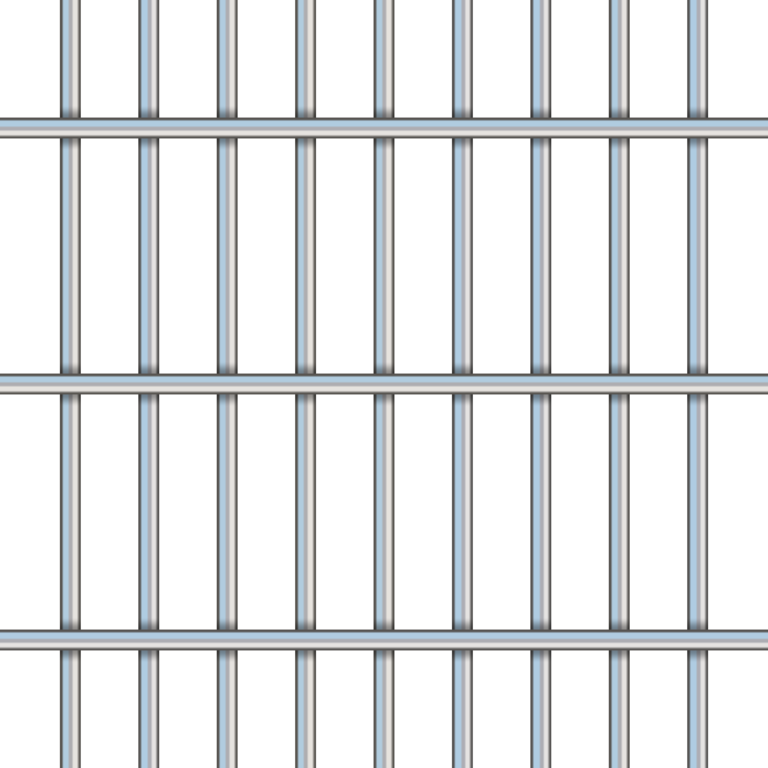
Reproduce this pattern procedurally as a three.js fragment shader.

```glsl
// Steel lattice: nine upright bars behind three crossbars, on white.
varying vec2 vUv;

const float COLUMN_PITCH = 0.1021;
const float COLUMN_REACH = 4.0;      // columns on each side of the centre one
const float ROW_PITCH = 1.0 / 3.0;
const float HALF_WIDTH = 0.0136;
const float EDGE_SOFTNESS = 0.0011;
const float SHADOW_LENGTH = 0.0165;

const vec3 BACKGROUND = vec3(1.0);
const vec3 OUTLINE = vec3(0.34, 0.33, 0.32);
const vec3 SKY_BLUE = vec3(0.69, 0.80, 0.88);
const vec3 STEEL = vec3(0.68, 0.68, 0.70);
const vec3 HIGHLIGHT = vec3(0.90, 0.89, 0.88);

float hash(float n) {
  n = fract(n * 0.1031 + 0.37);
  n *= n + 33.33;
  return fract(n * (n + n));
}

// Signed offset from the nearest bar in a row of bars about the centre.
float barOffset(float position, float pitch, float index) {
  return position - 0.5 - index * pitch;
}

float barIndex(float position, float pitch, float reach) {
  return clamp(floor((position - 0.5) / pitch + 0.5), -reach, reach);
}

float barMask(float offset) {
  return 1.0 - smoothstep(-EDGE_SOFTNESS, EDGE_SOFTNESS, abs(offset) - HALF_WIDTH);
}

// Cross-section of a bar: outline, blue reflection, steel, highlight, outline.
vec3 barColor(float offset, float seed) {
  float t = offset / HALF_WIDTH;
  float variation = hash(seed) - 0.5;
  float shift = variation * 0.12;
  vec3 tint = vec3(0.012, 0.0, -0.025) * variation;
  vec3 color = mix(OUTLINE, SKY_BLUE, smoothstep(-0.87, -0.60, t));
  color = mix(color, STEEL, smoothstep(-0.25, 0.0, t + shift));
  color = mix(color, HIGHLIGHT, smoothstep(0.12, 0.38, t + shift));
  color = mix(color, OUTLINE, smoothstep(0.58, 0.93, t));
  return color + tint;
}

// Darkening that fades away from the edge of a crossbar.
float contactShade(float offset) {
  float gap = abs(offset) - HALF_WIDTH;
  return mix(0.62, 1.0, smoothstep(0.0, SHADOW_LENGTH, gap));
}

void main() {
  float column = barIndex(vUv.x, COLUMN_PITCH, COLUMN_REACH);
  float row = barIndex(vUv.y, ROW_PITCH, 1.0);
  float across = barOffset(vUv.x, COLUMN_PITCH, column);
  float down = -barOffset(vUv.y, ROW_PITCH, row);

  // Uprights, shaded where they pass behind the crossbars
  vec3 upright = barColor(across, column + 11.0) * contactShade(down);
  vec3 color = mix(BACKGROUND, upright, barMask(across));

  // Crossbars in front
  color = mix(color, barColor(down, row + 41.0), barMask(down));

  gl_FragColor = vec4(color, 1.0);
}
```
